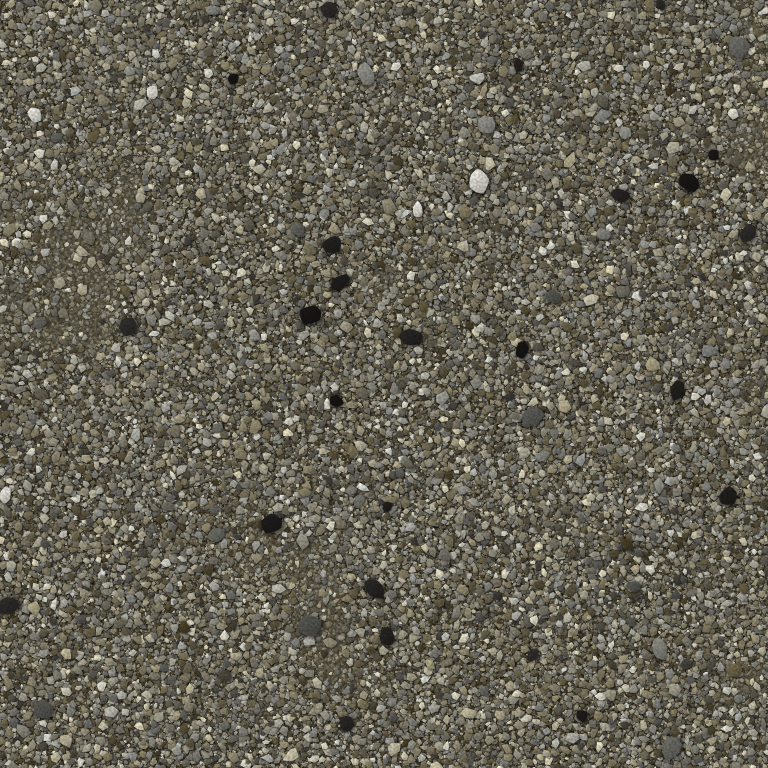
Give the GLSL for this texture, as a Shadertoy shader.

```glsl
// Coarse shell grit: angular olive-grey chips, scattered pebbles and sandy patches.
#define CHIP_CELLS 90.0     // large chips across the canvas
#define MID_CELLS 135.0     // medium chips across the canvas
#define FINE_CELLS 220.0    // fine chips across the canvas
#define PEBBLE_CELLS 14.0   // pebble grid across the canvas
#define PEBBLE_SHARE 0.30   // share of pebble cells filled
#define CHIP_TONE 0.47      // mean chip brightness
#define TONE_SPREAD 0.28    // brightness range between chips
#define SHADOW 0.36         // darkness of the crevices
#define PATCH_SCALE 3.0     // frequency of the sandy patches

const vec3 DARK_GRIT = vec3(0.12, 0.10, 0.08);
const vec3 PALE_SHELL = vec3(0.66, 0.65, 0.61);
const vec3 COOL_TINT = vec3(-0.015, 0.0, 0.020);
const vec3 OLIVE_TINT = vec3(0.020, 0.0, -0.070);
const vec2 LIGHT = vec2(-0.6, 0.8);
const float TAU = 6.28319;

vec4 hash4(vec2 p) {
    vec4 q = fract(p.xyxy * vec4(0.1031, 0.1030, 0.0973, 0.1099));
    q += dot(q, q.wzxy + 33.33);
    return fract((q.xxyz + q.yzzw) * q.zywx);
}

vec2 gradientAt(vec2 cell) {
    float a = TAU * hash4(cell).x;
    return vec2(cos(a), sin(a));
}

float gradientNoise(vec2 p) {
    vec2 i = floor(p), f = p - i;
    vec2 u = f * f * f * (f * (f * 6.0 - 15.0) + 10.0);
    vec2 e = vec2(0.0, 1.0);
    float low = mix(dot(gradientAt(i), f), dot(gradientAt(i + e.yx), f - e.yx), u.x);
    float high = mix(dot(gradientAt(i + e.xy), f - e.xy), dot(gradientAt(i + e.yy), f - e.yy), u.x);
    return mix(low, high, u.y);
}

// Amount of fine sand hiding the chips
float sandPatch(vec2 uv) {
    float n = gradientNoise(uv * PATCH_SCALE + 7.3) + 0.35 * gradientNoise(uv * 13.0 + 41.0);
    return smoothstep(0.15, 0.42, n);
}

vec3 gritColor(float tone, float hue) {
    return mix(DARK_GRIT, PALE_SHELL, (tone - 0.10) / 0.55) + mix(COOL_TINT, OLIVE_TINT, hue);
}

vec3 chipColor(vec4 h) {
    float tone = CHIP_TONE + TONE_SPREAD * (h.x + h.y - 1.0);
    tone = mix(tone, 0.78, step(0.965, h.z));
    return gritColor(tone, h.w);
}

// Charcoal, slate grey and a few white stones
vec3 pebbleColor(vec4 h) {
    vec3 slate = vec3(0.39, 0.39, 0.37) * (0.7 + 0.6 * h.y);
    vec3 charcoal = vec3(0.105, 0.10, 0.095) * (0.7 + 0.9 * h.y);
    vec3 color = mix(charcoal, slate, step(0.50, h.x));
    return mix(color, vec3(0.78, 0.77, 0.74), step(0.91, h.x));
}

// Irregular five-sided stone, blended toward an ellipse by roundness
float stoneDistance(vec2 p, float radius, float roundness, vec4 h) {
    float d = -1.0;
    for (int i = 0; i < 5; i++) {
        float k = float(i);
        float a = (k + 0.7 * fract(h.x * (k + 3.0) * 5.17)) * TAU / 5.0;
        float r = radius * mix(0.75, 1.1, fract(h.y * (k + 2.0) * 7.31));
        d = max(d, dot(p, vec2(cos(a), sin(a))) - r);
    }
    return mix(d, length(p) - radius, roundness);
}

// Paints one jittered grid of stones, each with a soft contact shadow
void scatter(inout vec3 color, vec2 uv, float cells, float share, vec2 radii,
             float roundness, float seed) {
    vec2 p = uv * cells, home = floor(p);
    float edge = 0.65 * cells / iResolution.y;
    float grain = gradientNoise(uv * 310.0 + seed);
    for (int y = -1; y <= 1; y++)
    for (int x = -1; x <= 1; x++) {
        vec2 cell = home + vec2(x, y);
        vec4 place = hash4(cell + seed);
        if (place.z > share) continue;
        vec4 form = hash4(cell + seed + 171.7);
        vec4 paint = hash4(cell + seed + 389.3);
        float radius = mix(radii.x, radii.y, form.z * mix(1.0, form.z, roundness));
        vec2 offset = p - cell - place.xy;
        float a = TAU * place.w, c = cos(a), s = sin(a);
        float stretch = mix(1.0, 1.25, form.w);
        vec2 q = mat2(c, -s, s, c) * offset * vec2(1.0 / stretch, stretch);
        float d = stoneDistance(q, radius, roundness, form);

        float away = dot(offset, -LIGHT) / (length(offset) + 0.001);
        float shade = 1.0 - smoothstep(0.0, 0.5 * radius, d);
        color *= 1.0 - SHADOW * shade * (0.75 + 0.45 * away);

        vec3 face = roundness > 0.3 ? pebbleColor(paint) : chipColor(paint);
        face *= 1.0 + 0.13 * dot(offset, LIGHT) / radius + 0.25 * grain;
        color = mix(color, face, 1.0 - smoothstep(-edge, edge, d));
    }
}

void mainImage(out vec4 fragColor, in vec2 fragCoord) {
    vec2 uv = fragCoord / iResolution.y;
    float sand = sandPatch(uv);

    // Fine bed below the chips
    float bed = 0.23 + 0.06 * sand + 0.28 * gradientNoise(uv * 260.0);
    vec3 color = gritColor(bed, 0.6);
    scatter(color, uv, FINE_CELLS, 0.95, vec2(0.28, 0.52), 0.0, 11.0);
    color = mix(color, gritColor(0.32 + 0.25 * gradientNoise(uv * 230.0), 0.65), 0.45 * sand);

    // Chips, thinned out over sand, from small to large
    scatter(color, uv, MID_CELLS, mix(0.93, 0.40, sand), vec2(0.26, 0.52), 0.0, 53.0);
    scatter(color, uv, CHIP_CELLS, mix(0.93, 0.22, sand), vec2(0.22, 0.52), 0.0, 97.0);
    scatter(color, uv, CHIP_CELLS * 0.6, 0.08, vec2(0.28, 0.46), 0.2, 139.0);

    // Rounded pebbles
    scatter(color, uv, PEBBLE_CELLS, PEBBLE_SHARE, vec2(0.075, 0.21), 0.5, 211.0);
    fragColor = vec4(clamp(color, 0.0, 1.0), 1.0);
}
```
